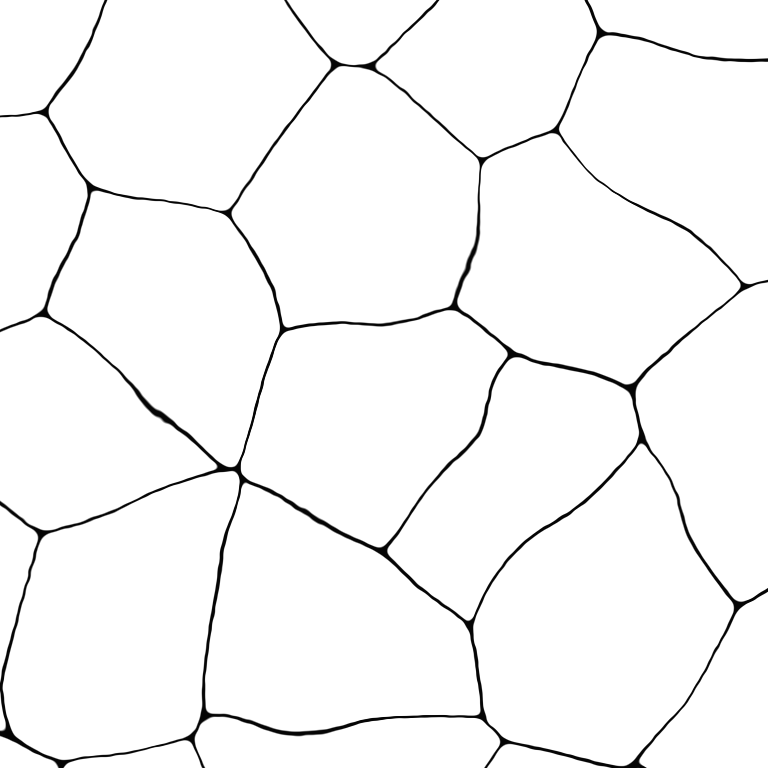
This pattern is drawn by a WebGL 1 fragment shader. Its source:

```glsl
precision highp float;
// Thin, wobbly black crack lines dividing a white ground into irregular cells.

uniform vec2 u_resolution;

const float CELLS = 3.6; // cells per canvas side

vec2 hash2(vec2 p) {
  vec3 q = fract(vec3(p.xyx) * vec3(0.1031, 0.1030, 0.0973));
  q += dot(q, q.yzx + 33.33);
  return fract((q.xx + q.yz) * q.zy);
}

// Two independent channels of smooth value noise, each from 0 to 1.
vec2 noise2(vec2 p) {
  vec2 i = floor(p);
  vec2 f = p - i;
  f = f * f * f * (f * (f * 6.0 - 15.0) + 10.0);
  return mix(mix(hash2(i), hash2(i + vec2(1.0, 0.0)), f.x),
             mix(hash2(i + vec2(0.0, 1.0)), hash2(i + vec2(1.0, 1.0)), f.x), f.y);
}

float smoothMin(float a, float b, float k) {
  float h = max(k - abs(a - b), 0.0) / k;
  return min(a, b) - h * h * k * 0.25;
}

vec2 seedPoint(vec2 cell) {
  return cell + 0.5 + 0.92 * (hash2(cell + 57.0) - 0.5);
}

// Distance to the nearest cell border; the soft minimum thickens junctions.
float borderDistance(vec2 p) {
  vec2 base = floor(p);
  vec2 homeCell = base;
  vec2 toHome = vec2(0.0);
  float nearest = 100.0;
  for (int y = -2; y <= 2; y++) {
    for (int x = -2; x <= 2; x++) {
      vec2 cell = base + vec2(float(x), float(y));
      vec2 r = seedPoint(cell) - p;
      float d = dot(r, r);
      if (d < nearest) {
        nearest = d;
        toHome = r;
        homeCell = cell;
      }
    }
  }

  float border = 10.0;
  for (int y = -2; y <= 2; y++) {
    for (int x = -2; x <= 2; x++) {
      if (x == 0 && y == 0) continue;
      vec2 r = seedPoint(homeCell + vec2(float(x), float(y))) - p;
      float d = dot(0.5 * (toHome + r), normalize(r - toHome));
      border = smoothMin(border, d, 0.036);
    }
  }
  return border;
}

void main() {
  float scale = min(u_resolution.x, u_resolution.y);
  vec2 uv = gl_FragCoord.xy / scale;
  float pixel = 1.0 / scale;

  // Broad bends plus a slight ragged tremor.
  vec2 bent = uv + 0.042 * (noise2(uv * 7.5 + 11.0) - 0.5);
  bent += 0.0016 * (noise2(uv * 85.0) - 0.5);

  // Line weight drifts slowly and breaks up a little at fine scale.
  float halfWidth = 0.0010 + 0.0013 * noise2(uv * 8.0 + 40.0).x
                  + 0.0004 * noise2(uv * 110.0 + 9.0).y;

  float d = borderDistance(bent * CELLS + 3.0) / CELLS;
  float ink = 1.0 - smoothstep(-0.75 * pixel, 0.75 * pixel, d - halfWidth);
  gl_FragColor = vec4(mix(vec3(1.0), vec3(0.02), ink), 1.0);
}
```
